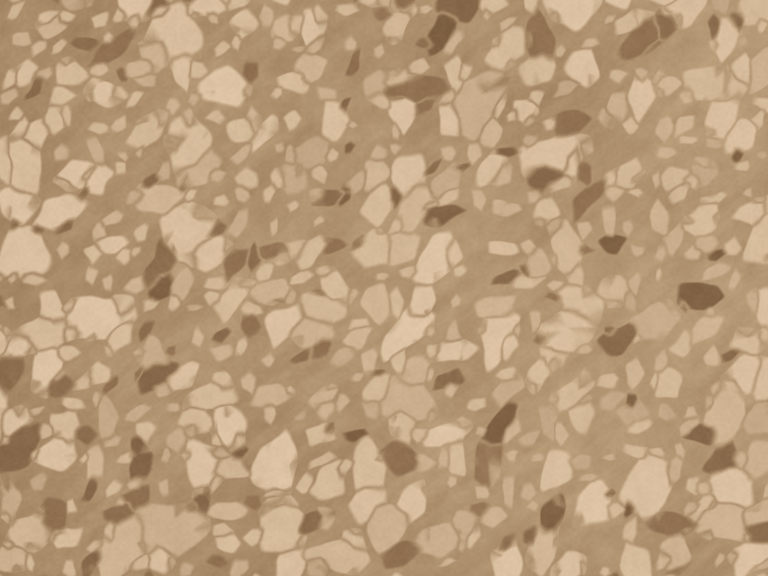
Reproduce this texture procedurally as a Shadertoy shader.

```glsl
// Polished terrazzo: pale and brown stone chips set in a sandy tan binder.

const vec3 BINDER_DEEP  = vec3(0.645, 0.525, 0.393);
const vec3 BINDER_SANDY = vec3(0.725, 0.612, 0.472);
const vec3 CHIP_TAN     = vec3(0.755, 0.640, 0.510);
const vec3 CHIP_CREAM   = vec3(0.870, 0.770, 0.645);
const vec3 CHIP_UMBER   = vec3(0.490, 0.370, 0.255);
const vec3 CHIP_BROWN   = vec3(0.590, 0.465, 0.340);

const float DARK_SHARE = 0.15;
const float GAP = 0.0025;        // half width of binder between chips
const float SOFTNESS = 0.0042;   // blur of the chip edges
const float SLANT = 0.85;        // main direction of the chips, in radians

float hash(vec2 p) {
    return fract(sin(dot(p, vec2(127.1, 311.7))) * 43758.5453);
}

vec2 hash2(vec2 p) {
    return vec2(hash(p), hash(p + 57.3));
}

float noise(vec2 p) {
    vec2 i = floor(p), f = fract(p);
    f = f * f * (3.0 - 2.0 * f);
    return mix(mix(hash(i), hash(i + vec2(1, 0)), f.x),
               mix(hash(i + vec2(0, 1)), hash(i + vec2(1, 1)), f.x), f.y);
}

float fbm(vec2 p) {
    float sum = 0.0, amp = 0.5;
    for (int i = 0; i < 4; i++) {
        sum += amp * noise(p);
        p = p * 2.03 + 17.1;
        amp *= 0.5;
    }
    return sum / 0.9375;
}

vec2 rotate(vec2 p, float angle) {
    float c = cos(angle), s = sin(angle);
    return vec2(c * p.x + s * p.y, c * p.y - s * p.x);
}

// Approximate distance to a random five-sided chip with rounded corners.
float chipDistance(vec2 p, vec2 seed, float radius, float stretch) {
    p = rotate(p, SLANT + 1.9 * (hash(seed + 3.7) - 0.5));
    p *= vec2(1.0 / stretch, stretch) / radius;
    float sum = 0.0;
    for (int i = 0; i < 5; i++) {
        vec2 h = hash2(seed + 7.3 * float(i + 1));
        float angle = 1.25664 * (float(i) + 0.6 * h.x);
        float side = dot(p, vec2(cos(angle), sin(angle))) / mix(0.62, 1.15, h.y);
        sum += pow(max(side, 0.0), 8.0);
    }
    return (pow(sum, 0.125) - 1.0) * radius;
}

// Scatters one size of chips. nearest = (distance, second distance, shade, radius)
void scatterChips(vec2 p, float cell, float density, vec2 sizes, float seed, inout vec4 nearest) {
    vec2 base = floor(p / cell);
    for (int y = -1; y <= 1; y++)
    for (int x = -1; x <= 1; x++) {
        vec2 id = base + vec2(x, y);
        vec2 key = id + seed;
        if (hash(key + 0.5) > density) continue;
        vec2 center = (id + 0.5 + 0.7 * (hash2(key) - 0.5)) * cell;
        float radius = mix(sizes.x, sizes.y, hash(key + 11.9));
        float shade = hash(key + 23.1);
        float stretch = mix(1.0, 1.42, hash(key + 31.7)) + 0.12 * step(shade, DARK_SHARE);
        float d = chipDistance(p - center, key, radius, stretch);
        if (d < nearest.x) nearest = vec4(d, nearest.x, shade, radius);
        else nearest.y = min(nearest.y, d);
    }
}

vec3 binderColor(vec2 p) {
    float cloud = fbm(p * 5.0 + 4.0);
    float streak = fbm(rotate(p, SLANT - 0.2) * vec2(16.0, 48.0));
    float tone = 0.45 + 1.1 * (cloud - 0.5) + 0.9 * (streak - 0.5) + 0.25 * (p.x - 0.67);
    return mix(BINDER_DEEP, BINDER_SANDY, clamp(tone, -0.25, 1.1));
}

vec3 chipColor(float shade, float radius) {
    if (shade < DARK_SHARE) return mix(CHIP_UMBER, CHIP_BROWN, shade / DARK_SHARE);
    float light = sqrt((shade - DARK_SHARE) / (1.0 - DARK_SHARE));
    return mix(CHIP_TAN, CHIP_CREAM, light * mix(0.65, 1.0, smoothstep(0.01, 0.035, radius)));
}

void mainImage(out vec4 fragColor, in vec2 fragCoord) {
    vec2 p = fragCoord / iResolution.y;

    // Slightly ragged outlines
    vec2 q = p + 0.007 * (vec2(noise(p * 38.0), noise(p * 38.0 + 91.0)) - 0.5);

    // Coarse, middle and fine chips share the binder without touching
    vec4 nearest = vec4(1.0, 1.0, 0.5, 0.0);
    scatterChips(q, 0.130, 0.55, vec2(0.036, 0.054), 13.0, nearest);
    scatterChips(q, 0.075, 0.82, vec2(0.021, 0.034), 131.0, nearest);
    scatterChips(q, 0.045, 0.75, vec2(0.008, 0.018), 277.0, nearest);
    float d = max(nearest.x, GAP - 0.5 * (nearest.y - nearest.x));

    // Chips over binder, then mottling and fine grain
    float cover = 1.0 - smoothstep(-SOFTNESS, SOFTNESS, d);
    vec3 color = mix(binderColor(p), chipColor(nearest.z, nearest.w), cover);
    color += 0.035 * (fbm(p * 42.0) - 0.5) + 0.022 * (noise(p * 210.0) - 0.5);
    fragColor = vec4(color, 1.0);
}
```
